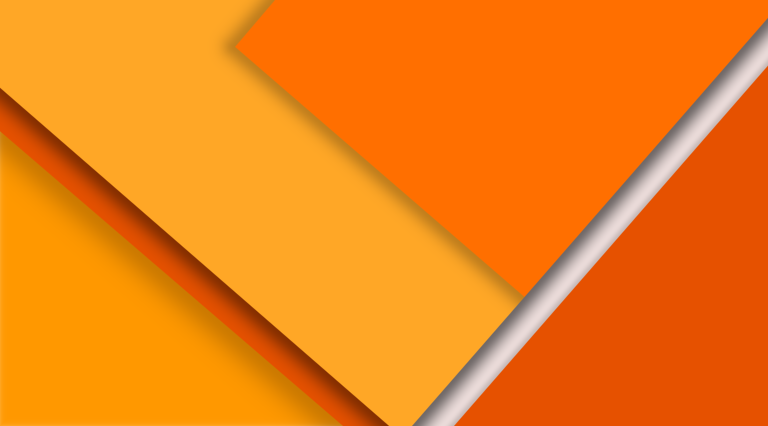
Give the GLSL for this background, as a Shadertoy shader.

```glsl
// Overlapping diagonal paper sheets in orange and amber with soft shadows and a pale strip.
#define CANVAS vec2(1.8, 1.0)
#define AMBER vec3(1.0, 0.596, 0.0)
#define LIGHT_AMBER vec3(1.0, 0.655, 0.149)
#define ORANGE vec3(1.0, 0.435, 0.0)
#define DEEP_ORANGE vec3(0.902, 0.318, 0.0)
#define PALE vec3(0.957, 0.894, 0.886)
#define RIM_GLOW 0.16

// Signed distance to the line a-b, positive on the left of its direction
float lineDist(vec2 p, vec2 a, vec2 b) {
    vec2 dir = normalize(b - a), rel = p - a;
    return dir.x * rel.y - dir.y * rel.x;
}

// Remaining light at a distance outside the edge of a sheet
float shade(float dist, float strength, float spread) {
    float t = max(dist, 0.0) / spread;
    return 1.0 - strength * exp(-t * t);
}

// Antialiased sheet coverage
float cover(float dist) {
    float aa = 0.75 / iResolution.y;
    return smoothstep(-aa, aa, dist);
}

void mainImage(out vec4 fragColor, in vec2 fragCoord) {
    vec2 p = fragCoord / iResolution.xy * CANVAS;

    // Sheet edges
    float lowerStrip = lineDist(p, vec2(0.0, 0.692), vec2(0.804, 0.0));
    float broadSheet = lineDist(p, vec2(0.0, 0.794), vec2(0.912, 0.0));
    vec2 corner = vec2(0.551, 0.890);
    float topLower = lineDist(p, corner, vec2(1.228, 0.304));
    float topUpper = lineDist(p, vec2(0.6445, 1.0), corner);
    float paleLeft = -lineDist(p, vec2(0.9656, 0.0), vec2(1.8, 0.958));
    float rightSheet = -lineDist(p, vec2(1.064, 0.0), vec2(1.8, 0.846));

    // Amber base with a faint light rim on the canvas border
    float rim = exp(-min(p.x, p.y) / 0.005);
    vec3 color = mix(AMBER, vec3(1.0), RIM_GLOW * rim);
    color *= shade(-lowerStrip, 0.20, 0.050);

    // Deep strip, shaded by the broad sheet above it
    vec3 strip = DEEP_ORANGE * shade(-broadSheet, 0.42, 0.036);
    color = mix(color, strip, cover(lowerStrip));

    // Broad sheet, shaded around the corner of the top sheet
    float outside = length(max(-vec2(topLower, topUpper), 0.0));
    vec3 broad = LIGHT_AMBER * shade(outside, 0.24, 0.030);
    color = mix(color, broad, cover(broadSheet));
    color = mix(color, ORANGE, cover(min(topLower, topUpper)));

    // Pale strip, shaded from both sides
    vec3 pale = PALE * shade(paleLeft, 0.54, 0.032);
    pale *= shade(-rightSheet, 0.18, 0.012);
    color = mix(color, pale, cover(paleLeft));

    // Right sheet
    color = mix(color, DEEP_ORANGE, cover(rightSheet));
    fragColor = vec4(color, 1.0);
}
```
